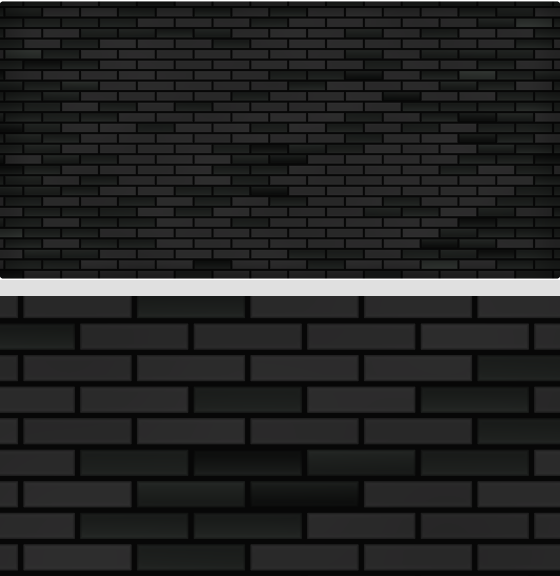
Top: the whole. Bottom: its middle third, enlarged.
Reproduce this texture procedurally as a Shadertoy shader.

```glsl
const vec2 BRICKS = vec2(14.8, 26.63);       // repeats across and down
const vec2 GRID_SHIFT = vec2(-0.116, 0.034); // grid phase, in bricks
const float JOINT = 0.0062;                  // joint width, in canvas heights
const float JOINT_SHADOW = 0.0035;           // soft falloff inside each brick
const float CORNER = 0.0012;                 // brick corner radius
const float BEVEL = 0.003;                   // depth of the lit rim
const float WALL_MARGIN = 0.0052;            // bare strip above and below
const float WALL_CORNER = 0.010;
const vec3 MORTAR = vec3(0.027, 0.028, 0.027);
const vec3 GREY_BRICK = vec3(0.163, 0.162, 0.163);
const vec3 GREEN_BRICK = vec3(0.108, 0.117, 0.110);
const vec3 BACKDROP = vec3(1.0);

float hash(vec2 p) {
    vec3 q = fract(vec3(p.xyx) * 0.1031);
    q += dot(q, q.yzx + 33.33);
    return fract((q.x + q.y) * q.z);
}

float roundedBox(vec2 p, vec2 halfSize, float radius) {
    vec2 d = abs(p) - halfSize + radius;
    return length(max(d, 0.0)) + min(max(d.x, d.y), 0.0) - radius;
}

// Broad uneven tone, about -1 to 1
float patches(vec2 p) {
    return 0.5 * sin(5.1 * p.x + 2.0 * sin(3.7 * p.y))
         + 0.3 * sin(9.3 * p.y - 4.0 * p.x + 1.3)
         + 0.2 * sin(13.0 * p.x + 8.0 * p.y);
}

vec3 brickColor(vec2 id, vec2 local, vec2 center) {
    float kind = hash(id + 17.0);
    float tone = hash(id + 71.0);

    // Plain grey bricks gather in the middle, sooty green ones at the sides
    float middle = 1.0 - smoothstep(0.18, 0.52, abs(center.x - 0.49));
    float greyChance = 0.22 + 0.50 * middle + 0.12 * patches(center * 2.0);
    if (kind < greyChance) return GREY_BRICK * (0.96 + 0.08 * tone);

    // Sooty bricks fade from one long edge to the other
    float slope = hash(id + 113.0) < 0.75 ? -1.0 : 1.0;
    float fade = slope * local.y * mix(0.25, 0.8, tone);
    float soot = tone > 0.86 ? 0.65 : 1.0;
    float worn = step(0.972, kind) * 0.5;
    return GREEN_BRICK * (soot + fade + worn);
}

void mainImage(out vec4 fragColor, in vec2 fragCoord) {
    vec2 uv = fragCoord / iResolution.xy;
    vec2 canvas = vec2(iResolution.x / iResolution.y, 1.0);
    float pixel = 1.0 / iResolution.y;

    // Running bond: even rows move by half a brick
    vec2 grid = uv * BRICKS + GRID_SHIFT;
    float row = floor(grid.y);
    float stagger = 0.5 * (1.0 - mod(row, 2.0));
    grid.x -= stagger;
    vec2 id = floor(grid);
    vec2 local = fract(grid) - 0.5;
    vec2 center = (id + 0.5 + vec2(stagger, 0.0) - GRID_SHIFT) / BRICKS;

    // Brick face with a soft shadow next to the joint
    vec2 cell = canvas / BRICKS;
    float edge = roundedBox(local * cell, 0.5 * (cell - JOINT), CORNER);
    float face = 1.0 - smoothstep(-0.5 * pixel, 0.5 * pixel, edge);
    float depth = smoothstep(0.0, JOINT_SHADOW, -edge);
    vec3 brick = brickColor(id, local, center);
    float rim = smoothstep(0.0, BEVEL, -edge) * (1.0 - smoothstep(BEVEL, 2.5 * BEVEL, -edge));
    brick += 0.012 * rim * smoothstep(0.1, 0.4, abs(local.y));
    brick *= mix(0.72, 1.0, depth);
    brick *= 1.0 + 0.05 * patches(uv * canvas * 1.6);
    vec3 color = mix(MORTAR, brick, face);

    // Darkening toward the borders of the wall
    vec2 border = min(uv, 1.0 - uv) * canvas;
    color *= mix(0.68, 1.0, smoothstep(0.0, 0.07, border.y));
    color *= mix(0.82, 1.0, smoothstep(0.0, 0.12, border.x));

    // Wall outline
    vec2 wallHalf = 0.5 * canvas - vec2(0.0, WALL_MARGIN);
    float outline = roundedBox((uv - 0.5) * canvas, wallHalf, WALL_CORNER);
    color = mix(color, BACKDROP, smoothstep(-0.5 * pixel, 0.5 * pixel, outline));
    fragColor = vec4(color, 1.0);
}
```
